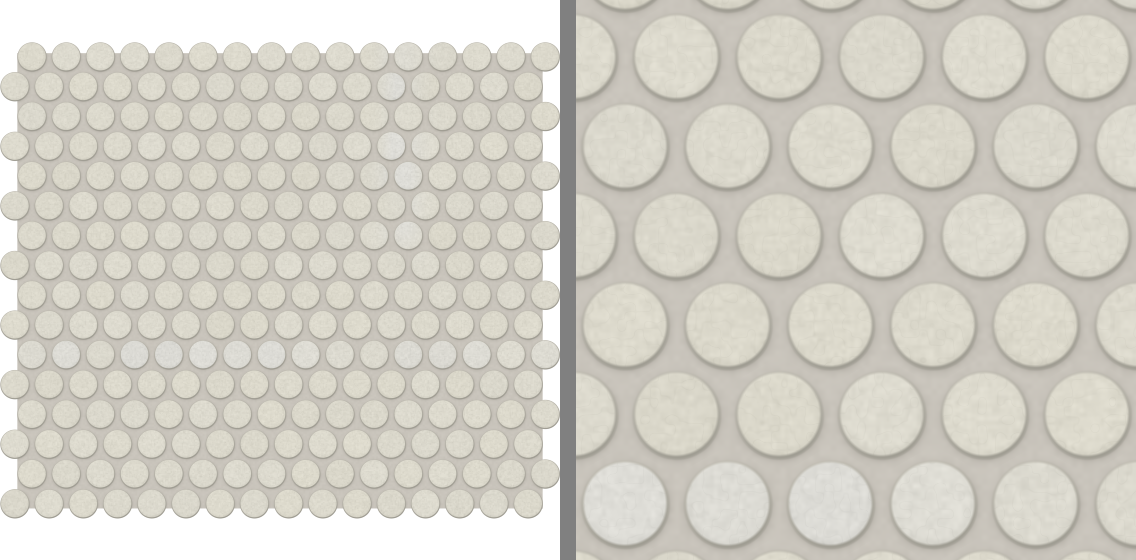
Left, the full canvas; right, a detail of the centre.
Write a three.js fragment shader that draws this pattern.

```glsl
// Sheet of penny-round mosaic tiles: 16 staggered rows of 16 cream discs in warm grey grout on white.
varying vec2 vUv;

const vec2 PITCH = vec2(0.0611, 0.0532);
const float RADIUS = 0.0262;

float hash(vec2 p) {
  vec3 q = fract(vec3(p.xyx) * 0.1031);
  q += dot(q, q.yzx + 33.33);
  return fract((q.x + q.y) * q.z);
}

float noise(vec2 p) {
  vec2 cell = floor(p);
  vec2 f = fract(p);
  f = f * f * (3.0 - 2.0 * f);
  return mix(mix(hash(cell), hash(cell + vec2(1.0, 0.0)), f.x),
             mix(hash(cell + vec2(0.0, 1.0)), hash(cell + 1.0), f.x), f.y);
}

// Coverage of a shape from its signed distance.
float fill(float d) {
  return 1.0 - smoothstep(-0.0011, 0.0011, d);
}

vec2 tileCenter(vec2 id) {
  return vec2(0.0267 + 0.5 * PITCH.x * mod(id.y, 2.0), 0.1003) + id * PITCH;
}

// Column and row of the closest tile, limited to the sheet.
vec2 nearestTile(vec2 p) {
  vec2 best = vec2(0.0);
  float bestDistance = 10.0;
  float baseRow = floor((p.y - 0.1003) / PITCH.y);
  for (int i = 0; i < 2; i++) {
    float row = clamp(baseRow + float(i), 0.0, 15.0);
    float column = floor((p.x - tileCenter(vec2(0.0, row)).x) / PITCH.x + 0.5);
    vec2 id = vec2(clamp(column, 0.0, 15.0), row);
    float d = distance(p, tileCenter(id));
    if (d < bestDistance) {
      bestDistance = d;
      best = id;
    }
  }
  return best;
}

// Cream glaze with fine woven grain, crackle and a tone of its own.
vec3 glaze(vec2 p, vec2 id) {
  float streak = exp(-pow((p.x - 0.72) / 0.035, 2.0)) * smoothstep(0.5, 0.65, p.y);
  float paleRow = (1.0 - step(0.5, abs(id.y - 5.0))) * 0.7;
  float pale = clamp(max(streak, paleRow) * hash(id + 7.0) * 1.4 + 0.25 * hash(id + 31.0), 0.0, 1.0);
  vec3 color = mix(vec3(0.862, 0.85, 0.797), vec3(0.868, 0.864, 0.842), pale);
  vec2 q = p + id * 0.37;
  float grain = 0.5 * noise(q * vec2(230.0, 400.0)) + 0.5 * noise(q * vec2(410.0, 260.0));
  float crackle = 1.0 - smoothstep(0.0, 0.09, abs(noise(q * 190.0 + 17.0) - 0.5));
  return color + (grain - 0.5) * 0.055 - crackle * 0.016 + (hash(id) - 0.5) * 0.015;
}

void main() {
  vec2 id = nearestTile(vUv);
  vec2 local = vUv - tileCenter(id);
  float edge = length(local) - RADIUS;
  float below = 0.5 + 0.5 * dot(local / max(length(local), 0.0001), normalize(vec2(0.3, -1.0)));

  // Grout bed, darkened next to the tiles
  vec2 box = abs(vUv - vec2(0.5, 0.4985)) - vec2(0.469, 0.4065);
  vec3 grout = vec3(0.79, 0.772, 0.738) + (noise(vUv * 300.0) - 0.5) * 0.018;
  grout -= exp(-max(edge, 0.0) / 0.0018) * mix(0.02, 0.09, below);
  vec3 color = mix(vec3(1.0), grout, fill(max(box.x, box.y)));

  // Rounded rim, deepest at the lower right
  vec3 rim = mix(vec3(0.755, 0.742, 0.70), vec3(0.625, 0.615, 0.575), below);
  color = mix(color, rim, fill(edge));

  // Face, set slightly towards the light
  float face = length(local - vec2(-0.0002, 0.0006)) - 0.0246;
  vec3 surface = glaze(vUv, id) - 0.03 * smoothstep(-0.005, 0.0, face) * below;
  color = mix(color, surface, fill(face));

  gl_FragColor = vec4(color, 1.0);
}
```
